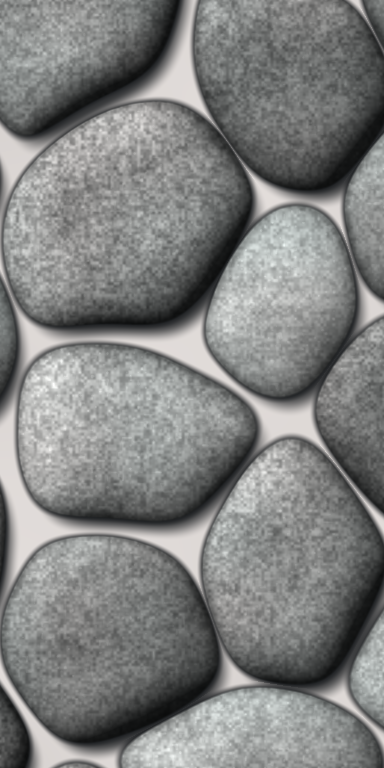
This texture is drawn by a Shadertoy shader. Its source:

```glsl
// Smooth grey pebbles packed tightly on a pale floor, lit from the upper left.
// Rounded, weighted Voronoi cells give the outlines, an analytic slope gives
// the domed shading, and layered value noise gives the fine mineral grain.

#define CELL vec2(0.50, 0.57)          // mean pebble spacing, canvas widths
#define JITTER 0.50                    // irregularity of the packing
#define SIZE_SPREAD 0.075              // how much large pebbles push small ones
#define ROUNDING 0.045                 // softness of pebble corners
#define SHOULDER 0.165                 // width of the curved rim
#define GRAIN 0.29                     // speckle contrast
#define SHADOW_OFFSET vec2(-0.028, 0.038)
#define LIGHT normalize(vec3(-0.42, 0.58, 0.80))
#define FLOOR_COLOR vec3(0.87, 0.85, 0.84)
#define SHADE_COLOR vec3(0.09, 0.10, 0.11)

vec2 hash2(vec2 p) {
    vec3 q = fract(vec3(p.xyx) * vec3(0.1031, 0.1030, 0.0973));
    q += dot(q, q.yzx + 33.33);
    return fract((q.xx + q.yz) * q.zy);
}

float noise(vec2 p) {
    vec2 i = floor(p), f = fract(p);
    f = f * f * (3.0 - 2.0 * f);
    return mix(mix(hash2(i).x, hash2(i + vec2(1, 0)).x, f.x),
               mix(hash2(i + vec2(0, 1)).x, hash2(i + vec2(1, 1)).x, f.x), f.y);
}

// Pebble centre (xy) on a jittered, staggered grid, and its weight (z)
vec3 site(vec2 id) {
    vec2 stagger = vec2(0.0, 0.5 * mod(id.x, 2.0));
    vec2 centre = id + 0.5 + stagger + JITTER * (hash2(id + 17.0) - 0.5);
    return vec3(centre * CELL, SIZE_SPREAD * hash2(id + 43.0).y);
}

// Height inside the pebble outline (negative on the floor);
// also returns the outward slope and the pebble id
float pebble(vec2 p, out vec2 slope, out vec2 id) {
    float gap = 0.024 * smoothstep(0.15, 0.8, noise(p * 2.7 + 5.0));
    p += 0.045 * (vec2(noise(p * 3.6), noise(p * 3.6 + 31.0)) - 0.5);

    // Nearest weighted centre
    vec2 base = floor(p / CELL);
    float nearest = 1e5;
    id = base;
    for (int y = -2; y <= 2; y++)
    for (int x = -1; x <= 1; x++) {
        vec2 c = base + vec2(x, y);
        vec3 s = site(c);
        float d = dot(s.xy - p, s.xy - p) - s.z;
        if (d < nearest) { nearest = d; id = c; }
    }

    // Smooth minimum of the distances to all cell walls
    vec3 home = site(id);
    float total = 0.0;
    slope = vec2(0.0);
    for (int y = -2; y <= 2; y++)
    for (int x = -2; x <= 2; x++) {
        if (x == 0 && y == 0) continue;
        vec3 other = site(id + vec2(x, y));
        vec2 span = other.xy - home.xy;
        float reach = length(span);
        vec2 wall = span / reach;
        float d = dot(0.5 * (home.xy + other.xy) - p, wall)
                + 0.5 * (home.z - other.z) / reach;
        float w = exp(-d / ROUNDING);
        total += w;
        slope += w * wall;
    }
    slope /= total;
    return -ROUNDING * log(total) - gap;
}

// Speckled, faintly streaked stone surface, centred on 1
float mineral(vec2 p, vec2 rnd) {
    float speck = noise(p * 130.0) - 0.5 + 0.8 * (noise(p * 70.0 + 9.0) - 0.5);
    float streak = noise(p * vec2(6.0, 15.0) + rnd * 40.0) - 0.5;
    float mottle = noise(p * 27.0 + rnd * 60.0) - 0.5;
    float cloud = noise(p * 4.5 + rnd * 20.0) - 0.5;
    float crystal = smoothstep(0.72, 0.95, noise(p * 100.0 + 50.0));
    return 1.0 + GRAIN * (0.7 + 0.6 * rnd.x) * speck
         + 0.16 * streak + 0.12 * mottle + 0.22 * cloud + 0.09 * crystal;
}

vec3 stoneColor(vec2 p, float h, vec2 slope, vec2 id) {
    vec2 rnd = hash2(id + 71.0);
    // Domed normal, with a small random lean for each pebble
    float rim = 1.0 - clamp(h / SHOULDER, 0.0, 1.0);
    vec2 tilt = 0.90 * slope * pow(rim, 1.4) + 0.34 * (rnd - 0.5);
    tilt /= max(1.0, length(tilt) / 0.95);
    vec3 normal = vec3(tilt, sqrt(1.0 - dot(tilt, tilt)));

    float lit = max(dot(normal, LIGHT), 0.0);
    float contact = mix(0.80, 1.0, smoothstep(0.0, 0.02, h));
    float value = (0.08 + 0.63 * lit) * contact * mix(0.88, 1.10, rnd.y);
    value *= mineral(p, rnd);

    vec3 cool = vec3(0.97, 1.01, 1.0), warm = vec3(1.02, 0.995, 0.985);
    float warmth = 0.6 * noise(p * 5.0 + 13.0) + 0.4 * rnd.x;
    return value * mix(cool, warm, warmth) + vec3(0.0, 0.004, 0.005);
}

// Pale floor with contact darkening and a soft shadow to the lower right
vec3 floorColor(vec2 p, float h) {
    vec2 slope, id;
    float caster = pebble(p + SHADOW_OFFSET, slope, id);
    float open = smoothstep(-0.006, 0.015, -h);
    float sun = mix(0.16, 1.0, smoothstep(-0.036, 0.012, -caster));
    float sheen = 0.97 + 0.06 * noise(p * 3.0);
    return mix(SHADE_COLOR, FLOOR_COLOR * sheen, open * sun);
}

void mainImage(out vec4 fragColor, in vec2 fragCoord) {
    vec2 p = fragCoord / iResolution.x;
    vec2 slope, id;
    float h = pebble(p, slope, id);
    float edge = max(0.0035, 0.8 / iResolution.x);
    float cover = smoothstep(-edge, edge, h);
    vec3 color = mix(floorColor(p, h), stoneColor(p, h, slope, id), cover);
    fragColor = vec4(clamp(color, 0.0, 1.0), 1.0);
}
```
